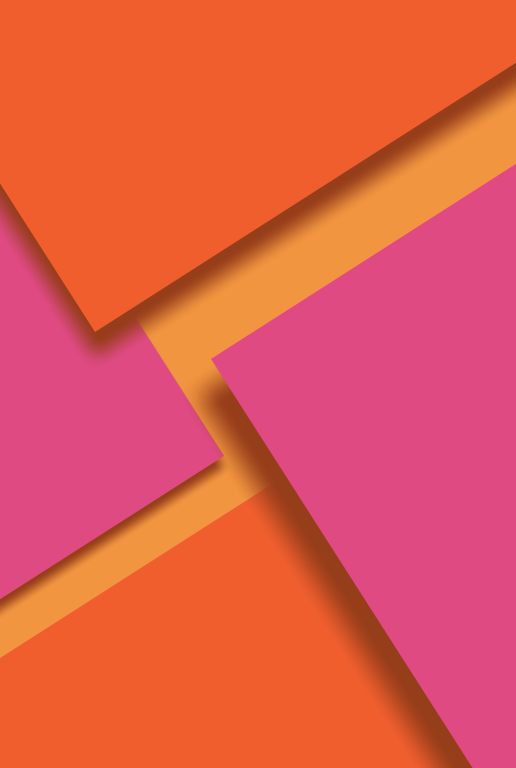
Write a WebGL 1 fragment shader that draws this background.

```glsl
precision highp float;

uniform vec2 u_resolution;

#define TILT 0.569
#define ORANGE vec3(0.94, 0.37, 0.18)
#define PINK vec3(0.875, 0.29, 0.515)
#define AMBER vec3(0.945, 0.585, 0.25)
#define SHADOW vec3(0.585, 0.237, 0.100)
#define SHADOW_OPACITY 0.99
#define BAND_TOP 0.1206

// Rotate into the frame shared by all card edges.
vec2 toCardFrame(vec2 p) {
    float c = cos(TILT);
    float s = sin(TILT);
    return vec2(c * p.x + s * p.y, c * p.y - s * p.x);
}

// Coverage of a quarter-plane; side holds the sign of each axis.
float cardMask(vec2 p, vec2 corner, vec2 side, float softness) {
    vec2 inside = toCardFrame(p - corner) * side;
    vec2 cover = smoothstep(-softness, softness, inside);
    return cover.x * cover.y;
}

// Lay a blurred, offset shadow and then the sharp card.
vec3 layCard(vec3 base, vec2 p, vec2 corner, vec2 side, vec3 paint,
             vec2 shadowShift, float blur, float edge) {
    float shade = cardMask(p, corner + shadowShift, side, blur);
    base = mix(base, SHADOW, shade * SHADOW_OPACITY);
    return mix(base, paint, cardMask(p, corner, side, edge));
}

void main() {
    vec2 p = gl_FragCoord.xy / u_resolution.y;
    float edge = 0.7 / u_resolution.y;

    // Amber ground with a flat orange band at the bottom
    float band = smoothstep(-edge, edge, BAND_TOP - toCardFrame(p).y);
    vec3 color = mix(AMBER, ORANGE, band);

    // Left, top and right cards, from lowest to highest
    color = layCard(color, p, vec2(0.2917, 0.4063), vec2(-1.0, 1.0), PINK,
                    vec2(0.0, -0.0143), 0.011, edge);
    color = layCard(color, p, vec2(0.1237, 0.5677), vec2(1.0, 1.0), ORANGE,
                    vec2(0.0, -0.033), 0.021, edge);
    color = layCard(color, p, vec2(0.2747, 0.5326), vec2(1.0, -1.0), PINK,
                    vec2(-0.017, -0.048), 0.027, edge);

    gl_FragColor = vec4(color, 1.0);
}
```
